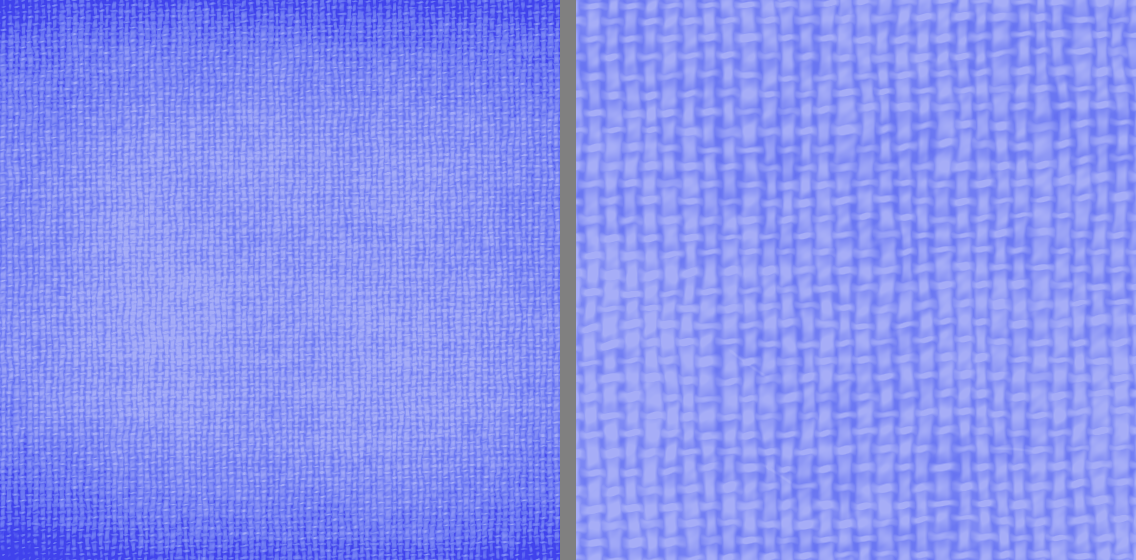
Left, the full canvas; right, a detail of the centre.
This texture is drawn by a Shadertoy shader. Its source:

```glsl
#define THREADS vec2(86.0, 94.0)
#define WEFT_SLOPE 0.012
#define WARP_HALF_WIDTH 0.33
#define WEFT_HALF_WIDTH 0.23
#define WEAVE_CONTRAST 0.56
#define WOBBLE 0.45
#define CLOUDING 0.27
#define FIBRE 0.24
#define HAIRS 36
#define DEEP_BLUE vec3(0.25, 0.26, 0.925)
#define MID_BLUE vec3(0.42, 0.47, 0.95)
#define PALE_BLUE vec3(0.65, 0.68, 0.97)

const float PI = 3.14159;

float hash(vec2 p) {
    vec3 q = fract(p.xyx * vec3(0.1031, 0.1030, 0.0973));
    q += dot(q, q.yzx + 33.33);
    return fract((q.x + q.y) * q.z);
}

float noise(vec2 p) {
    vec2 i = floor(p), f = fract(p);
    f = f * f * (3.0 - 2.0 * f);
    float low = mix(hash(i), hash(i + vec2(1, 0)), f.x);
    float high = mix(hash(i + vec2(0, 1)), hash(i + vec2(1, 1)), f.x);
    return mix(low, high, f.y);
}

float clouds(vec2 p) {
    float sum = 0.0, gain = 0.5;
    for (int i = 0; i < 4; i++) {
        sum += gain * noise(p);
        p = p * 2.03 + 17.0;
        gain *= 0.5;
    }
    return sum;
}

float band(float d, float halfWidth, float soft) {
    return 1.0 - smoothstep(halfWidth - soft, halfWidth + soft, abs(d));
}

// Plain weave: the two thread directions take turns on top
float weave(vec2 uv) {
    uv.y -= WEFT_SLOPE * (uv.x - 0.5);
    vec2 p = uv * THREADS;
    p += WOBBLE * (vec2(noise(p * vec2(0.6, 0.25)), noise(p * vec2(0.25, 0.6) + 40.0)) - 0.5);
    vec2 cell = floor(p), f = fract(p) - 0.5;
    float parity = 1.0 - 2.0 * mod(cell.x + cell.y, 2.0);
    float lift = parity * cos(PI * f.x) * cos(PI * f.y);
    float soft = 0.12 + 0.4 * THREADS.y / iResolution.y;

    float warpWidth = WARP_HALF_WIDTH + 0.18 * (noise(vec2(cell.x * 7.0, p.y * 0.35)) - 0.5);
    float warp = band(f.x, warpWidth, soft) * (0.62 + 0.30 * lift);

    float tilt = 0.05 * sin(2.0 * PI * f.x);
    float weftWidth = WEFT_HALF_WIDTH + 0.14 * (noise(vec2(p.x * 0.35, cell.y * 7.0)) - 0.5);
    float crown = max(-lift, 0.0);
    float weft = band(f.y - tilt, weftWidth, soft)
        * (0.46 - 0.4 * lift + 0.6 * crown * crown * hash(cell));
    return max(warp, weft);
}

// Loose pale hairs scattered over the cloth
float hairs(vec2 uv) {
    float cover = 0.0, pixel = 1.0 / iResolution.y;
    for (int i = 0; i < HAIRS; i++) {
        float id = float(i);
        vec2 d = uv - vec2(hash(vec2(id, 3.0)), hash(vec2(id, 11.0)));
        float angle = 2.4 * (hash(vec2(id, 23.0)) - 0.3);
        d = mat2(cos(angle), -sin(angle), sin(angle), cos(angle)) * d;
        float halfLength = mix(0.012, 0.03, hash(vec2(id, 31.0)));
        d.y += 9.0 * (hash(vec2(id, 43.0)) - 0.5) * d.x * d.x;
        float ends = 1.0 - smoothstep(0.6, 1.0, abs(d.x) / halfLength);
        cover = max(cover, ends * band(d.y, 0.0007, pixel));
    }
    return cover;
}

void mainImage(out vec4 fragColor, in vec2 fragCoord) {
    vec2 uv = fragCoord / iResolution.xy;

    // Faded centre with deeper dye toward the borders
    vec2 edge = abs(uv - vec2(0.53, 0.49));
    float tone = 0.80;
    tone -= 0.36 * smoothstep(0.20, 0.53, edge.y);
    tone -= 0.24 * smoothstep(0.41, 0.52, edge.y);
    tone -= 0.20 * smoothstep(0.20, 0.56, edge.x);
    tone -= 0.16 * (1.0 - smoothstep(0.0, 0.32, length(uv * vec2(0.8, 1.0))));
    tone += CLOUDING * (clouds(uv * vec2(4.0, 5.0) + 5.0) - 0.47);

    // Threads, streaks along them, and fine fuzz
    tone += WEAVE_CONTRAST * (weave(uv) - 0.5);
    tone += 0.08 * (noise(uv * vec2(86.0, 5.0)) + noise(uv * vec2(5.0, 94.0) + 60.0) - 1.0);
    vec2 slanted = mat2(0.8, -0.6, 0.6, 0.8) * uv;
    tone += FIBRE * (noise(slanted * vec2(130.0, 280.0)) - 0.5);
    tone += 0.12 * hairs(uv);

    tone = clamp(tone, 0.0, 1.0);
    vec3 color = mix(DEEP_BLUE, MID_BLUE, smoothstep(0.0, 0.42, tone));
    color = mix(color, PALE_BLUE, clamp((tone - 0.42) / 0.58, 0.0, 1.0));
    fragColor = vec4(color, 1.0);
}
```
